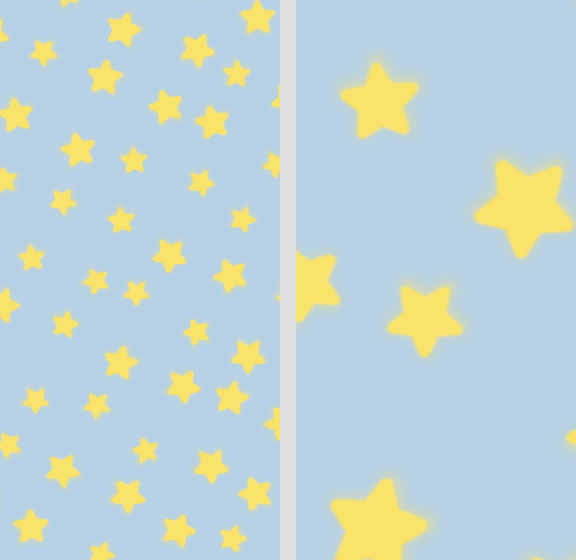
Left: the whole. Right: its middle third, enlarged.
This pattern is drawn by a Shadertoy shader. Its source:

```glsl
const float PI = 3.14159265;
const float CELL = 0.22;            // spacing of the stars, canvas width = 1
const vec3 SKY = vec3(0.71, 0.82, 0.91);
const vec3 STAR = vec3(0.98, 0.89, 0.42);

vec2 hash22(vec2 p) {
    vec3 q = fract(p.xyx * vec3(0.1031, 0.1030, 0.0973));
    q += dot(q, q.yzx + 33.33);
    return fract((q.xx + q.yz) * q.zy);
}

mat2 rotation(float angle) {
    float c = cos(angle), s = sin(angle);
    return mat2(c, s, -s, c);
}

float gradientDot(vec2 corner, vec2 offset) {
    return dot(hash22(corner + 57.0) * 2.0 - 1.0, offset);
}

float gradientNoise(vec2 p) {
    vec2 i = floor(p), f = fract(p);
    vec2 u = f * f * (3.0 - 2.0 * f);
    vec2 e = vec2(1.0, 0.0);
    float low = mix(gradientDot(i, f), gradientDot(i + e, f - e), u.x);
    float high = mix(gradientDot(i + e.yx, f - e.yx), gradientDot(i + 1.0, f - 1.0), u.x);
    return mix(low, high, u.y);
}

// Signed distance to a five-pointed star with rounded tips
float roundedStar(vec2 p, float radius) {
    float rounding = 0.14 * radius;
    float tipRadius = radius - rounding;
    float halfSector = PI / 5.0;
    float angle = atan(p.x, p.y + 1e-6);
    angle = abs(mod(angle + halfSector, 2.0 * halfSector) - halfSector);
    vec2 q = length(p) * vec2(sin(angle), cos(angle));

    vec2 tip = vec2(0.0, tipRadius);
    vec2 edge = 0.5 * tipRadius * vec2(sin(halfSector), cos(halfSector)) - tip;
    vec2 toTip = q - tip;
    float along = clamp(dot(toTip, edge) / dot(edge, edge), 0.0, 1.0);
    float side = edge.x * toTip.y - edge.y * toTip.x;
    return length(toTip - edge * along) * sign(side) - rounding;
}

// x: body coverage, y: halo strength of the star owned by one cell
vec2 starLayer(vec2 p, vec2 id, float soft) {
    vec2 place = hash22(id);
    vec2 look = hash22(id + 19.7);
    vec2 halo = hash22(id + 41.3);

    vec2 jitter = 0.042 * sqrt(place.x) * vec2(cos(2.0 * PI * place.y), sin(2.0 * PI * place.y));
    vec2 local = p - (id + 0.5) * CELL - jitter;
    float radius = mix(0.047, 0.062, step(0.62, look.x)) * (0.97 + 0.06 * halo.y);
    mat2 turn = rotation(2.0 * PI * look.y);

    float wobble = 0.002 * gradientNoise(p * 32.0);
    float body = roundedStar(turn * local, radius) + wobble;

    // The halo sits slightly off centre
    vec2 shift = 0.005 * vec2(cos(2.0 * PI * halo.x), sin(2.0 * PI * halo.x));
    float glow = max(roundedStar(turn * (local - shift), radius), 0.0);
    return vec2(1.0 - smoothstep(-soft, soft, body), 0.32 * exp(-glow / 0.0085));
}

void mainImage(out vec4 fragColor, in vec2 fragCoord) {
    vec2 uv = fragCoord / iResolution.x;
    float soft = max(0.003, 0.7 / iResolution.x);

    // Tilted jittered grid hides the rows
    vec2 p = rotation(0.42) * uv + vec2(3.1, 1.7);
    vec2 cell = floor(p / CELL);

    vec2 cover = vec2(0.0);
    for (int y = -1; y <= 1; y++) {
        for (int x = -1; x <= 1; x++) {
            cover = max(cover, starLayer(p, cell + vec2(x, y), soft));
        }
    }

    vec3 color = mix(SKY, STAR, cover.y);
    color = mix(color, STAR, cover.x);
    fragColor = vec4(color, 1.0);
}
```
